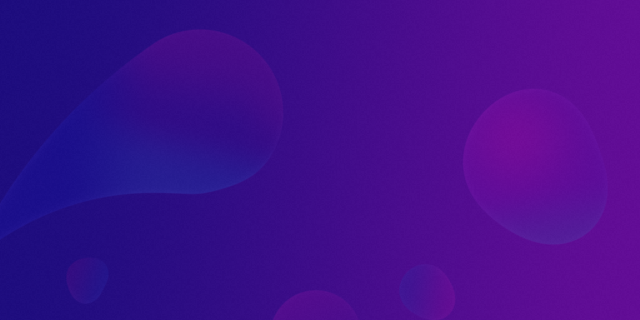
This background is drawn by a Shadertoy shader. Its source:

```glsl
// Translucent liquid drops floating over an indigo to violet gradient.

const vec3 INDIGO  = vec3(0.115, 0.050, 0.495);
const vec3 VIOLET  = vec3(0.390, 0.050, 0.590);
const vec3 BLUE    = vec3(0.150, 0.125, 0.580);
const vec3 MAGENTA = vec3(0.455, 0.050, 0.600);
const vec3 PLUM    = vec3(0.285, 0.050, 0.535);
const vec3 RIM     = vec3(0.028, 0.022, 0.025);

// Hash without sine, returns 0..1
float hash(vec2 p) {
    vec3 q = fract(vec3(p.xyx) * 0.1031);
    q += dot(q, q.yzx + 33.33);
    return fract((q.x + q.y) * q.z);
}

// Round blob bent by a two-lobe and a three-lobe wave, each (amount, phase)
float blobDistance(vec2 q, float radius, vec2 oval, vec2 tri) {
    float angle = atan(q.y, q.x);
    return length(q) - radius - oval.x * cos(2.0 * angle - oval.y)
                              - tri.x * cos(3.0 * angle - tri.y);
}

// Circles swept along a quadratic curve; z holds the radius
float dropDistance(vec2 p, vec3 head, vec3 bend, vec3 tip) {
    const int STEPS = 72;
    float nearest = 1e3;
    for (int i = 0; i <= STEPS; i++) {
        float t = float(i) / float(STEPS);
        vec3 c = mix(mix(head, bend, t), mix(bend, tip, t), t);
        nearest = min(nearest, length(p - c.xy) - c.z);
    }
    return nearest;
}

// Soft round falloff, 1 at its centre
float glow(vec2 q, float size) {
    return exp(-dot(q, q) / (size * size));
}

// Smooth 0..1 ramp across a shape along a direction
float ramp(vec2 q, vec2 direction, float radius) {
    return smoothstep(-1.0, 1.0, dot(q, normalize(direction)) / radius);
}

// Lay a tinted body with a thin bright rim over the base
vec3 layer(vec3 base, vec3 tint, float d, float opacity, float rim) {
    float pixel = 1.0 / iResolution.y;
    float inside = 1.0 - smoothstep(-pixel, pixel, d);
    vec3 body = mix(base, tint, opacity) + RIM * rim * exp(min(d, 0.0) * 90.0);
    return mix(base, body, inside);
}

void mainImage(out vec4 fragColor, in vec2 fragCoord) {
    // Height spans 0..1, width spans 0..2
    vec2 p = fragCoord / iResolution.y;
    float across = fragCoord.x / iResolution.x;
    vec3 color = mix(INDIGO, VIOLET, smoothstep(-0.05, 1.1, across - 0.03 * (p.y - 0.5)));

    // Large drop with a tail leaving on the left, slightly flattened below
    vec3 head = vec3(0.625, 0.648, 0.260);
    float d = dropDistance(p, head, vec3(0.195, 0.542, 0.102), vec3(-0.078, 0.206, 0.010));
    d += 0.012 * glow(p - vec2(0.70, 0.40), 0.10);
    vec2 q = p - head.xy;
    float warmth = ramp(q, vec2(0.25, 1.0), 0.30);
    vec3 middle = vec3(0.195, 0.05, 0.53);
    vec3 tint = mix(BLUE, middle, smoothstep(0.0, 0.42, warmth));
    tint = mix(tint, PLUM, smoothstep(0.4, 1.0, warmth));
    tint = mix(tint, PLUM, 0.7 * smoothstep(0.10, 0.27, q.x) * smoothstep(-0.2, 0.05, q.y));
    tint = mix(tint, vec3(0.105, 0.06, 0.55), smoothstep(-0.12, -0.45, q.x));
    float lowerSide = smoothstep(0.08, -0.15, q.y);
    color = layer(color, tint, d, 0.9, mix(0.45, 1.0, lowerSide));

    // Large blob on the right, magenta heart and cooler base
    q = p - vec2(1.677, 0.477);
    d = blobDistance(q, 0.2307, vec2(0.0198, -2.05), vec2(0.0095, -2.53));
    tint = mix(vec3(0.355, 0.05, 0.60), MAGENTA, glow(q - vec2(-0.06, 0.09), 0.17));
    tint = mix(tint, vec3(0.32, 0.12, 0.60), smoothstep(-0.05, -0.26, q.y - 0.15 * q.x));
    color = layer(color, tint, d, 0.9, 0.8);

    // Small blob at the lower left, narrow at the bottom
    q = p - vec2(0.272, 0.127);
    d = blobDistance(q, 0.068, vec2(0.005, 2.4), vec2(0.004, 1.57));
    tint = mix(vec3(0.22, 0.05, 0.51), vec3(0.135, 0.085, 0.55), ramp(q, vec2(1.0, -0.35), 0.07));
    color = layer(color, tint, d, 0.8, 0.7 * smoothstep(0.06, -0.06, q.y));

    // Small blob right of the centre, blue to magenta
    q = p - vec2(1.336, 0.086);
    d = blobDistance(q, 0.086, vec2(0.007, -1.57), vec2(0.003, -2.36));
    tint = mix(vec3(0.23, 0.09, 0.58), vec3(0.40, 0.05, 0.58), ramp(q, vec2(1.0, -0.15), 0.09));
    color = layer(color, tint, d, 0.75, 0.6);

    // Blob rising from the bottom edge
    q = p - vec2(0.987, -0.050);
    d = blobDistance(q, 0.143, vec2(0.0), vec2(0.0));
    tint = mix(vec3(0.27, 0.05, 0.55), vec3(0.34, 0.05, 0.56), ramp(q, vec2(-0.5, 1.0), 0.15));
    color = layer(color, tint, d, 0.8, 0.5);

    // Fine grain
    color += 0.012 * (hash(floor(p * 256.0)) - 0.5);
    fragColor = vec4(color, 1.0);
}
```
